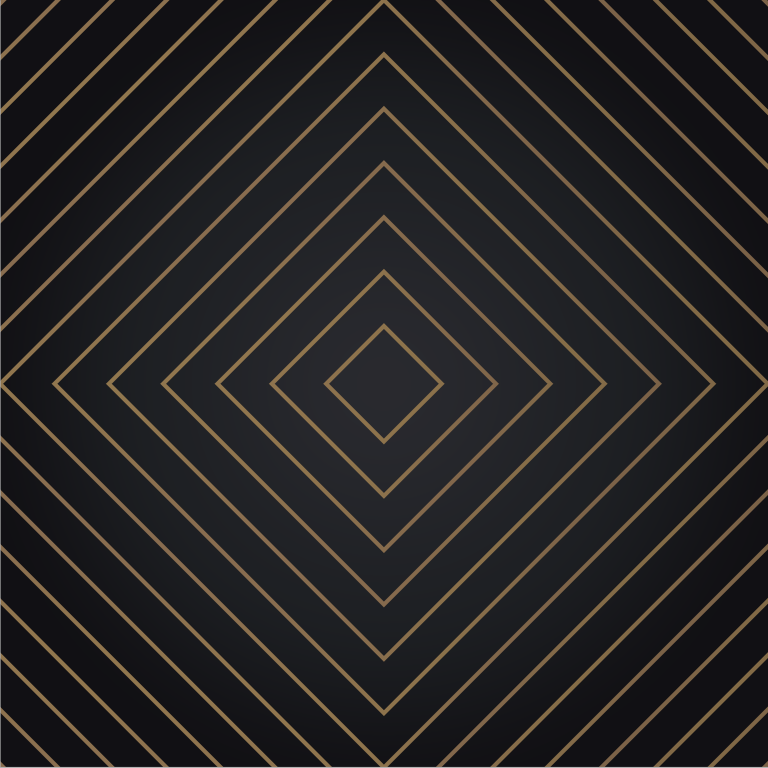
Give the GLSL for this background, as a WebGL 2 fragment shader.

```glsl
#version 300 es
precision highp float;
// Concentric gold diamond outlines over a dark radial glow.
// Rings repeat in Manhattan distance; a soft sheen varies the gold,
// and the backdrop fades from slate in the middle to near black.

uniform vec2 u_resolution;
out vec4 fragColor;

const vec2 CENTER = vec2(0.4999, 0.5003);
const float FIRST_RING = 0.0752;
const float RING_STEP = 0.07074;
const float HALF_WIDTH = 0.0038;
const vec2 RIM_WIDTH = vec2(0.0008, 0.0014);

const vec3 SLATE = vec3(0.160, 0.162, 0.182);
const vec3 CHARCOAL = vec3(0.112, 0.120, 0.134);
const vec3 NEAR_BLACK = vec3(0.066, 0.063, 0.077);
const vec3 BRONZE = vec3(0.535, 0.425, 0.310);
const vec3 GOLD = vec3(0.570, 0.465, 0.305);
const vec3 RIM = vec3(0.70);

// Radial backdrop in two blended stages
vec3 backdrop(float radius) {
    vec3 inner = mix(SLATE, CHARCOAL, smoothstep(0.0, 0.38, radius));
    return mix(inner, NEAR_BLACK, smoothstep(0.30, 0.55, radius));
}

// Coverage of the nearest repeated ring, skipping the empty core
float diamondRings(float manhattan, float first, float spacing, float halfWidth, float blur) {
    float index = max(round((manhattan - first) / spacing), 0.0);
    float distanceToRing = abs(manhattan - first - index * spacing);
    return 1.0 - smoothstep(halfWidth - blur, halfWidth + blur, distanceToRing);
}

// Slow metallic variation along and across the lines
vec3 metal(vec2 p, float manhattan) {
    float sheen = 0.5 + 0.5 * sin(p.x * 13.0 + manhattan * 17.0);
    vec3 tone = mix(BRONZE, GOLD, sheen);
    return tone * (1.0 - 0.10 * smoothstep(-0.2, 0.4, p.x));
}

// Thin pale rim along the left and lower borders
float rimCoverage(vec2 position, vec2 width, float canvas) {
    vec2 coverage = clamp((width - position) * canvas + 0.5, 0.0, 1.0);
    return max(coverage.x, coverage.y);
}

void main() {
    float canvas = min(u_resolution.x, u_resolution.y);
    vec2 p = (gl_FragCoord.xy - 0.5 * u_resolution) / canvas + 0.5 - CENTER;
    float manhattan = abs(p.x) + abs(p.y);
    float blur = 0.9 / canvas;

    float line = diamondRings(manhattan, FIRST_RING, RING_STEP, HALF_WIDTH, blur);
    vec3 color = mix(backdrop(length(p)), metal(p, manhattan), line);
    float rim = rimCoverage(gl_FragCoord.xy / canvas, RIM_WIDTH, canvas);
    fragColor = vec4(mix(color, RIM, rim), 1.0);
}
```
